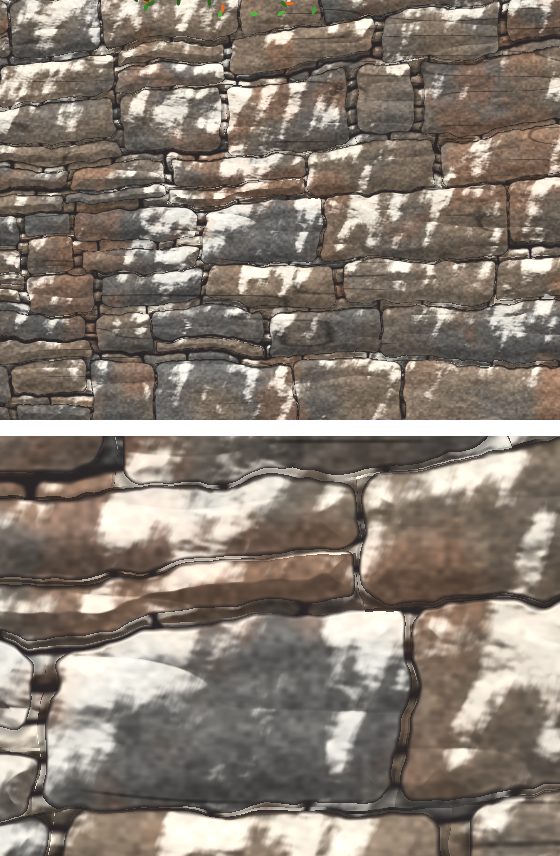
Top, the full canvas; bottom, a detail of the centre.
Write a Shadertoy shader that draws this texture.

```glsl
// Dry stone wall in dappled sunlight: jittered courses of rough blocks, with
// small chink stones in the gaps. Noise relief is lit by finite differences,
// then slanted streaks of sun are laid over the shaded rock.

const vec2  BLOCK_SIZE  = vec2(0.175, 0.122);
const vec2  CHINK_SIZE  = vec2(0.075, 0.030);
const float WIDENING    = 0.9;     // blocks grow wider to the right
const float COURSE_TILT = 0.15;    // upper courses rise to the right
const float JOINT       = 0.0016;
const float RELIEF_STEP = 0.0022;
const vec3  GREY_ROCK   = vec3(0.375, 0.37, 0.36);
const vec3  BROWN_ROCK  = vec3(0.49, 0.43, 0.37);
const vec3  RUST        = vec3(0.56, 0.40, 0.31);
const vec3  JOINT_DARK  = vec3(0.165, 0.145, 0.15);
const vec3  SUNLIT_ROCK = vec3(0.475, 0.47, 0.45);
const vec3  LEAF_GREEN  = vec3(0.22, 0.45, 0.16);
const vec3  PETAL       = vec3(0.90, 0.42, 0.16);

float hash(vec2 p) {
    return fract(sin(dot(p, vec2(127.1, 311.7))) * 43758.5453);
}

float noise(vec2 p) {
    vec2 i = floor(p), f = fract(p);
    f = f * f * (3.0 - 2.0 * f);
    vec2 e = vec2(1.0, 0.0);
    return mix(mix(hash(i), hash(i + e.xy), f.x),
               mix(hash(i + e.yx), hash(i + e.xx), f.x), f.y);
}

float fbm(vec2 p) {
    float sum = 0.0, amp = 0.53;
    for (int i = 0; i < 5; i++) {
        sum += amp * noise(p);
        p = mat2(0.8, 0.6, -0.6, 0.8) * p * 2.03 + 7.7;
        amp *= 0.48;
    }
    return sum;
}

// Jittered interval around t: index, lower edge, upper edge
float edge(float i, float jitter, float seed) {
    return i + jitter * (hash(vec2(i, seed)) - 0.5);
}

vec3 span(float t, float jitter, float seed) {
    float i = floor(t);
    if (t < edge(i, jitter, seed)) i -= 1.0;
    else if (t >= edge(i + 1.0, jitter, seed)) i += 1.0;
    return vec3(i, edge(i, jitter, seed), edge(i + 1.0, jitter, seed));
}

// Stone at p: signed distance, random id, height within the stone (-1..1)
vec3 stones(vec2 p, vec2 size, float inset, float splitChance, float seed) {
    vec3 row = span(p.y / size.y, 0.5, seed);
    float rowSeed = seed + 3.7 * row.x;
    float shift = hash(vec2(rowSeed, 2.0));
    float u = log(1.0 + WIDENING * max(p.x + 0.1, 0.0)) / WIDENING;
    vec3 col = span(u / size.x + shift, 0.75, rowSeed);
    vec2 xs = (exp(WIDENING * (col.yz - shift) * size.x) - 1.0) / WIDENING - 0.1;
    vec2 ys = row.yz * size.y;
    vec2 key = vec2(col.x + seed, row.x);
    // Some blocks on the left are two thinner ones
    if (hash(key + 5.1) < splitChance * smoothstep(0.75, 0.2, xs.x)) {
        float cut = mix(ys.x, ys.y, 0.35 + 0.3 * hash(key + 8.3));
        if (p.y > cut) { ys.x = cut; key += 0.37; } else ys.y = cut;
    }
    vec3 r = vec3(hash(key + 1.3), hash(key + 2.9), hash(key + 4.7));
    r = r * r * r * inset * vec3(0.6, 1.0, 0.6);
    vec2 lo = vec2(xs.x, ys.x) + JOINT + r.xy;
    vec2 hi = vec2(xs.y, ys.y) - JOINT - vec2(r.z, 0.0);
    vec2 halfSize = max(0.5 * (hi - lo), 0.004);
    vec2 q = p - 0.5 * (lo + hi);
    q.y += q.x * 0.04 * (hash(key + 6.2) - 0.5);
    float radius = min(0.017, 0.5 * min(halfSize.x, halfSize.y));
    vec2 a = abs(q) - halfSize + radius;
    float d = length(max(a, 0.0)) + min(max(a.x, a.y), 0.0) - radius;
    return vec3(d, hash(key + 9.4), clamp(q.y / halfSize.y, -1.0, 1.0));
}

// Surface height; also returns the block and the chink stone found there
float relief(vec2 p, out vec3 block, out vec3 chink) {
    vec2 q = p - vec2(0.0, COURSE_TILT * p.x * (p.y - 0.15));
    q += 0.024 * (vec2(noise(p * 8.0), noise(p * 8.0 + 31.0)) - 0.5);
    q += 0.010 * (vec2(noise(p * 32.0), noise(p * 32.0 + 17.0)) - 0.5);
    q += 0.003 * (vec2(noise(p * 90.0), noise(p * 90.0 + 5.0)) - 0.5);
    block = stones(q, BLOCK_SIZE, 0.030, 0.42, 3.0);
    chink = stones(q, CHINK_SIZE, 0.003, 0.0, 41.0);
    float onBlock = smoothstep(0.002, -0.003, block.x);
    float dome = 0.009 * smoothstep(0.0, 0.026, -block.x);
    float low = 0.004 * smoothstep(0.0, 0.010, -chink.x) - 0.002;
    float rock = 0.036 * fbm(p * vec2(9.0, 13.0) + 9.0 * block.y);
    float ledge = abs(noise(p * vec2(9.0, 21.0) + 30.0 * block.y) - 0.5);
    return mix(low, dome, onBlock) + rock + 0.018 * ledge;
}

void mainImage(out vec4 fragColor, in vec2 fragCoord) {
    vec2 p = fragCoord / iResolution.y;
    vec3 block, chink, b, c;
    float h = relief(p, block, chink);
    vec2 slope = vec2(relief(p + vec2(RELIEF_STEP, 0.0), b, c),
                      relief(p + vec2(0.0, RELIEF_STEP), b, c)) - h;
    vec3 n = normalize(vec3(-clamp(slope / RELIEF_STEP, -1.3, 1.3), 1.0));
    float onBlock = smoothstep(0.002, -0.003, block.x);
    vec3 stone = block.x < 0.0 ? block : chink;

    // Rock colour: grey to brown, rust stains, grain and bedding cracks
    float stain = fbm(p * 6.0 + 13.0 * stone.y);
    vec3 rock = mix(GREY_ROCK, BROWN_ROCK,
                    smoothstep(0.25, 0.75, stain + 0.45 * (stone.y - 0.5) + 0.05));
    float rusty = smoothstep(0.54, 0.74, fbm(p * 9.0 + 50.0) + 0.22 * (fract(stone.y * 7.0) - 0.5));
    rock = mix(rock, RUST, 0.5 * rusty);
    rock *= 0.93 + 0.14 * fract(stone.y * 13.0);
    rock *= 0.85 + 0.30 * noise(p * 170.0);
    float bedding = abs(noise(p * vec2(4.0, 26.0) + 20.0 * stone.y) - 0.5);
    rock *= 1.0 - 0.35 * smoothstep(0.04, 0.0, bedding) * smoothstep(0.4, 0.6, noise(p * 7.0));

    // Open shade, brighter on upward faces
    vec3 color = rock * (1.0 + 0.40 * n.y - 0.10 * n.x + 0.05 * stone.z);

    // Slanted flecks of sun, mostly on the upper parts of the stones
    vec2 streak = vec2(p.x - 0.35 * p.y, p.y) * vec2(30.0, 14.0);
    float light = 0.74 * fbm(streak) + 0.26 * noise(p * vec2(5.0, 7.0) + 3.0);
    light += 0.055 * stone.z + 0.12 * n.y + 0.06 * (0.6 - p.x);
    float sun = smoothstep(0.545, 0.69, light) * smoothstep(-0.5, 0.2, n.y + 0.2 * n.z);
    vec3 sunlit = mix(rock, SUNLIT_ROCK, 0.7) * (2.0 + 0.4 * n.y);
    color = mix(color, sunlit, sun);

    // Joints, and the shadow blocks cast on the recessed chinks
    float recess = mix(0.6, 0.95, smoothstep(0.0, 0.010, block.x));
    color *= mix(recess, 1.0, onBlock);
    color = mix(JOINT_DARK, color, smoothstep(-0.001, 0.0035, -stone.x));

    // Sprigs of leaves and a few petals hanging over the top edge
    for (int i = 0; i < 14; i++) {
        float k = float(i);
        vec2 r = vec2(hash(vec2(k, 1.0)), hash(vec2(k, 2.0)));
        vec2 q = p - vec2(0.32 + 0.5 * r.x * r.x, 1.005 - 0.04 * r.y);
        float turn = 6.28 * hash(vec2(k, 3.0));
        q = mat2(cos(turn), -sin(turn), sin(turn), cos(turn)) * q;
        float leaf = length(q * vec2(1.0, 2.2)) - 0.010;
        vec3 tint = i % 5 == 0 ? PETAL : LEAF_GREEN * (0.6 + r.y);
        color = mix(color, tint, smoothstep(0.002, -0.002, leaf));
    }
    fragColor = vec4(clamp(color, 0.0, 1.0), 1.0);
}
```
